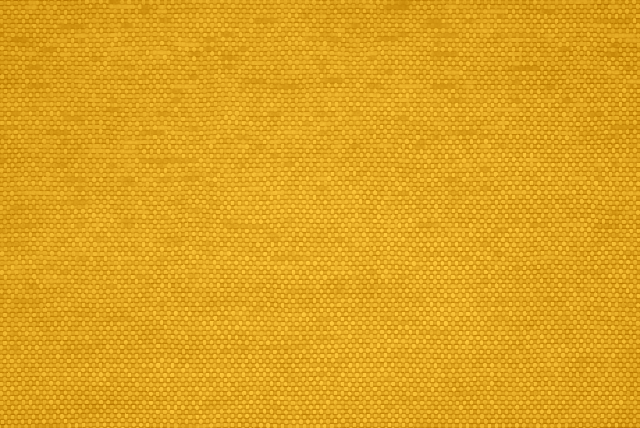
This texture is drawn by a WebGL 2 fragment shader. Its source:

```glsl
#version 300 es
precision highp float;

uniform vec2 u_resolution;
out vec4 fragColor;

float hash(vec2 p) {
    vec3 q = fract(vec3(p.xyx) * 0.1031);
    q += dot(q, q.yzx + 33.33);
    return fract((q.x + q.y) * q.z);
}

float noise(vec2 p) {
    vec2 i = floor(p);
    vec2 f = fract(p);
    f = f * f * (3.0 - 2.0 * f);
    return mix(mix(hash(i), hash(i + vec2(1, 0)), f.x),
               mix(hash(i + vec2(0, 1)), hash(i + vec2(1, 1)), f.x), f.y);
}

void main() {
    vec2 uv = gl_FragCoord.xy / u_resolution;

    // Thread grid: 180 warp columns by 92 weft rows, slightly wavering
    vec2 grid = uv * vec2(180.0, 92.0);
    grid += 0.45 * (vec2(noise(grid * 0.13), noise(grid * 0.11 + 40.0)) - 0.5);
    vec2 cell = floor(grid);
    vec2 local = fract(grid) - 0.5;
    vec2 soft = max(fwidth(grid), vec2(0.12));

    // The lower right shows rounder knots, the top more slubs
    float knotty = smoothstep(0.5, 1.5, uv.x + 1.2 * (1.0 - uv.y));
    float slubby = smoothstep(0.1, 1.0, uv.y);

    // Weft: horizontal strands with dark furrows between the rows
    float furrow = smoothstep(0.5 - soft.y, 0.5, abs(local.y));
    float strand = noise(vec2(grid.x * 0.35, cell.y * 7.3));
    float weft = -0.3 + 0.5 * (strand - 0.5) + 0.3 * cos(local.y * 6.2832);
    weft -= 0.5 * furrow;

    // Warp: raised oval knots on alternate crossings
    float raised = mod(cell.x + cell.y, 2.0);
    float size = 0.9 + 0.25 * hash(cell + 17.0);
    float oval = length(local / vec2(0.56, 0.5)) / size;
    float knot = raised * (1.0 - smoothstep(0.98 - soft.x, 1.02 + soft.x, oval));
    float warp = 0.55 + 0.6 * (hash(cell) - 0.5) + 0.35 * local.y;
    warp += 0.25 * knotty;
    float tone = mix(weft - 0.15 * knotty, warp, knot);

    // Slubs: long bright or dark floats that hide some knots
    float run = noise(vec2(grid.x * 0.22, cell.y * 13.7 + 5.0));
    float bright = smoothstep(0.78, 0.92, run) * (0.3 + 0.5 * slubby);
    float dark = smoothstep(0.25, 0.08, run) * (0.35 + 0.4 * slubby);
    float body = 1.0 - smoothstep(0.3, 0.5, abs(local.y));
    tone = mix(tone, 0.75 * body - 0.2, bright);
    tone = mix(tone, -0.75, dark);

    // Fine fibres and broad unevenness
    tone += 0.35 * (noise(grid * vec2(2.3, 2.9)) - 0.5);
    tone += 0.3 * (noise(uv * vec2(7.0, 16.0)) - 0.5);

    // Light falls off toward the corners, most of all at the top
    vec2 away = (uv - vec2(0.5, 0.43)) * vec2(1.1, 1.0);
    tone += 0.3 - 1.2 * dot(away, away);

    vec3 color = vec3(0.87, 0.64, 0.12) + tone * vec3(0.09, 0.105, 0.085);
    fragColor = vec4(clamp(color, 0.0, 1.0), 1.0);
}
```
